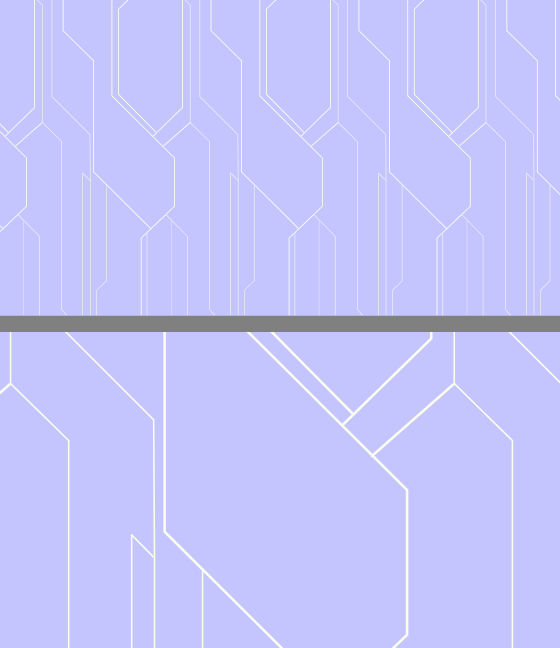
Top: the whole. Bottom: its middle third, enlarged.
Give the GLSL for this pattern, as a Shadertoy shader.

```glsl
// Wallpaper of thin pale angular circuit lines on lavender, repeating sideways.

const float GRID_ROWS = 432.0;     // design units per canvas height
const float TILE_WIDTH = 202.2;
const float TILE_LEFT = 64.5;
const float BOLD_WIDTH = 1.15;
const float FINE_WIDTH = 0.7;
const vec3 LAVENDER = vec3(0.77, 0.77, 1.0);
const vec3 PALE_LINE = vec3(0.99, 1.0, 0.93);
const vec3 EDGE_GRAY = vec3(0.69, 0.69, 0.84);

float segment(vec2 p, vec2 a, vec2 b) {
    vec2 ap = p - a, ab = b - a;
    return length(ap - ab * clamp(dot(ap, ab) / dot(ab, ab), 0.0, 1.0));
}

float path3(vec2 p, vec2 a, vec2 b, vec2 c) {
    return min(segment(p, a, b), segment(p, b, c));
}

float path4(vec2 p, vec2 a, vec2 b, vec2 c, vec2 d) {
    return min(path3(p, a, b, c), segment(p, c, d));
}

// Vertical stroke from the given height down to the lower edge
float drop(vec2 p, float x, float top) {
    return segment(p, vec2(x, top), vec2(x, GRID_ROWS));
}

// Box-filtered coverage of a stroke, also right below one pixel
float stroke(float dist, float width, float pixel) {
    return clamp((0.5 * (width + pixel) - dist) / pixel, 0.0, min(1.0, width / pixel));
}

// Large hexagonal outlines and their joining diagonals
float boldLines(vec2 p) {
    float d = path4(p, vec2(153, -2), vec2(153, 131), vec2(238.5, 216), vec2(238.5, 282));
    d = min(d, path3(p, vec2(238.5, 282), vec2(193, 325.5), vec2(193, 432)));
    d = min(d, path4(p, vec2(177, -2), vec2(162, 12.5), vec2(162, 129), vec2(213.5, 181)));
    d = min(d, path3(p, vec2(249.5, -2), vec2(249.5, 147), vec2(209, 186.5)));
    d = min(d, path4(p, vec2(86.3, -2), vec2(86.3, 42), vec2(128, 83), vec2(128, 235)));
    d = min(d, segment(p, vec2(128, 235), vec2(206.5, 313)));
    return min(d, segment(p, vec2(260, 167.5), vec2(222.5, 200.5)));
}

// Slender branches and stems
float fineLines(vec2 p) {
    float d = path3(p, vec2(251, -2), vec2(260, 7), vec2(260, 167.5));
    // The branch beside the hexagon continues across the tile seam
    vec2 q = p + vec2(p.x < 150.0 ? TILE_WIDTH : 0.0, 0.0);
    d = min(d, path4(q, vec2(260, 167.5), vec2(286.5, 193.5), vec2(286.5, 423), vec2(296, 434)));
    d = min(d, path4(p, vec2(71, -2), vec2(71, 132), vec2(123, 184), vec2(123.4, 247)));
    d = min(d, path3(p, vec2(123.4, 247), vec2(113, 236.5), vec2(113, 432)));
    d = min(d, drop(p, 123.4, 247.0));
    d = min(d, path4(p, vec2(145.3, 252), vec2(145.3, 384), vec2(132, 397), vec2(132, 432)));
    d = min(d, path3(p, vec2(227, 293.5), vec2(256, 323), vec2(256, 432)));
    d = min(d, drop(p, 201.0, 318.0));
    return d;
}

void mainImage(out vec4 fragColor, in vec2 fragCoord) {
    float pixel = GRID_ROWS / iResolution.y;
    vec2 p = fragCoord * pixel;
    float heightAboveEdge = p.y;
    p.y = GRID_ROWS - p.y;
    p.x = mod(p.x - TILE_LEFT, TILE_WIDTH) + TILE_LEFT;

    // Strokes, with one fainter stem
    float ink = stroke(boldLines(p), BOLD_WIDTH, pixel);
    ink = max(ink, stroke(fineLines(p), FINE_WIDTH, pixel));
    ink = max(ink, stroke(drop(p, 234.0, 300.0), 0.6 * FINE_WIDTH, pixel));
    vec3 color = mix(LAVENDER, PALE_LINE, ink);

    // Thin gray rule along the lower edge
    color = mix(color, EDGE_GRAY, stroke(heightAboveEdge, 2.0, pixel));
    fragColor = vec4(color, 1.0);
}
```
